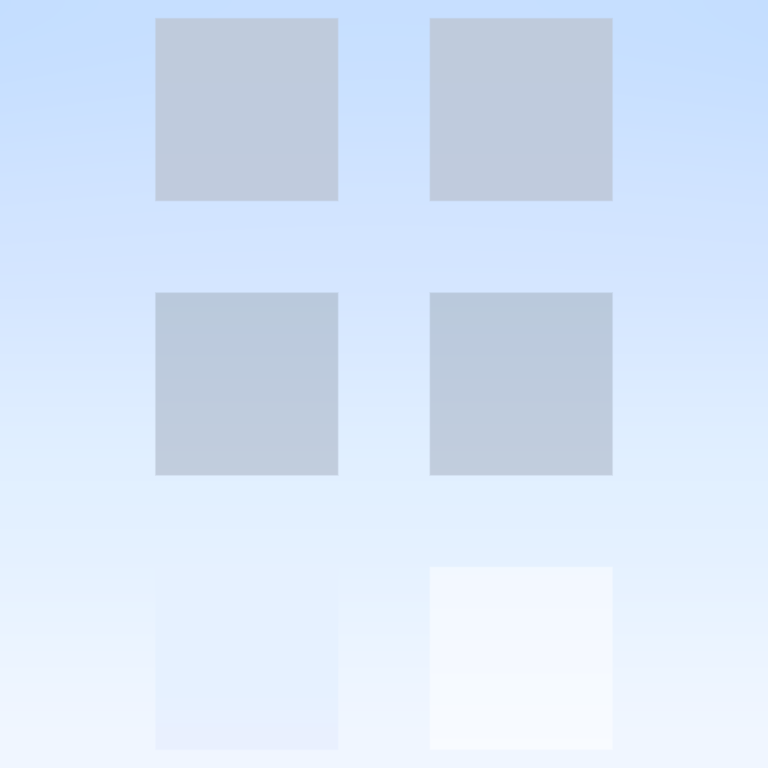
A Shadertoy shader for this background:

```glsl
// Pale blue vertical gradient with a two by three grid of translucent squares.

// Sky colour: deep at the top, almost white at the bottom.
vec3 skyColor(vec2 uv) {
    vec3 sky = mix(vec3(0.942, 0.965, 1.0), vec3(0.885, 0.940, 1.0), smoothstep(0.0, 0.40, uv.y));
    sky = mix(sky, vec3(0.830, 0.898, 1.0), smoothstep(0.34, 0.70, uv.y));
    sky = mix(sky, vec3(0.780, 0.876, 1.0), smoothstep(0.64, 1.0, uv.y));
    // Slightly deeper blue towards the upper sides
    float side = abs(uv.x - 0.5) * 2.0;
    return sky - vec3(0.010, 0.005, 0.0) * side * side * smoothstep(0.5, 1.0, uv.y);
}

// Square colour by grid cell; t runs from the lower to the upper edge.
vec3 squareColor(int column, int row, float t) {
    if (row == 0) {
        return column == 0
            ? mix(vec3(0.912, 0.943, 0.998), vec3(0.900, 0.945, 1.0), smoothstep(0.1, 0.4, t))
            : mix(vec3(0.972, 0.983, 1.0), vec3(0.950, 0.972, 1.0), t);
    }
    return row == 1
        ? mix(vec3(0.760, 0.804, 0.868), vec3(0.728, 0.789, 0.864), t)
        : mix(vec3(0.752, 0.798, 0.866), vec3(0.748, 0.796, 0.864), t);
}

// Signed distance to an axis-aligned square.
float squareDistance(vec2 p, float halfSize) {
    vec2 d = abs(p) - halfSize;
    return length(max(d, 0.0)) + min(max(d.x, d.y), 0.0);
}

void mainImage(out vec4 fragColor, in vec2 fragCoord) {
    vec2 uv = fragCoord / iResolution.xy;
    float pixel = 1.0 / min(iResolution.x, iResolution.y);
    float halfSize = 0.119;
    vec3 color = skyColor(uv);

    // Grid of squares, spaced evenly around the centre
    for (int row = 0; row < 3; row++) {
        for (int column = 0; column < 2; column++) {
            vec2 center = 0.5 + 0.3573 * vec2(float(column) - 0.5, float(row) - 1.0);
            vec2 p = uv - center;
            float t = clamp(0.5 + 0.5 * p.y / halfSize, 0.0, 1.0);
            float edge = max(pixel, 0.0015);
            float mask = 1.0 - smoothstep(-edge, edge, squareDistance(p, halfSize));
            color = mix(color, squareColor(column, row, t), mask);
        }
    }

    fragColor = vec4(color, 1.0);
}
```
